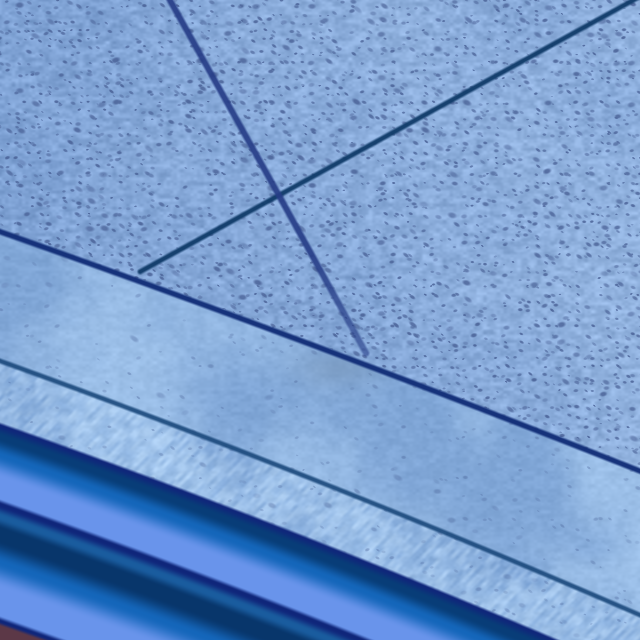
Give the GLSL for this texture, as a WebGL 1 fragment shader.

```glsl
precision highp float;
// Pale blue speckled stone slab crossed by two scored joints, with a sloping
// rim and glossy blue mouldings below. Gently bent curves place the bands;
// jittered cells make the pits and value noise mottles the surface.
uniform vec2 u_resolution;

float hash(vec2 p) {
  p = fract(p * vec2(0.1031, 0.1137));
  p += dot(p, p.yx + 33.33);
  return fract((p.x + p.y) * p.x * 7.13);
}

float noise(vec2 p) {
  vec2 i = floor(p), f = fract(p);
  f = f * f * (3.0 - 2.0 * f);
  return mix(mix(hash(i), hash(i + vec2(1, 0)), f.x),
             mix(hash(i + vec2(0, 1)), hash(i + vec2(1, 1)), f.x), f.y);
}

float fbm(vec2 p) {
  float sum = 0.0, amp = 0.53;
  for (int i = 0; i < 4; i++) {
    sum += amp * noise(p);
    p = p * 2.03 + 17.3;
    amp *= 0.5;
  }
  return sum;
}

float segment(vec2 p, vec2 a, vec2 b) {
  vec2 ab = b - a;
  return length(p - a - ab * clamp(dot(p - a, ab) / dot(ab, ab), 0.0, 1.0));
}

// Signed height above a gently bent, descending edge
float above(vec2 p, float start, float slope, float bend) {
  return (p.y - start + slope * p.x + bend * p.x * p.x) * 0.93;
}

float stroke(float d, float halfWidth) {
  return 1.0 - smoothstep(halfWidth - 0.0025, halfWidth + 0.0025, abs(d));
}

// Small tilted pits, one candidate per jittered cell
float pits(vec2 p, float density) {
  float sum = 0.0;
  for (int i = 0; i < 3; i++) {
    float k = float(i);
    vec2 q = p * (46.0 + 17.0 * k) + k * 31.7;
    vec2 cell = floor(q);
    vec2 jitter = vec2(hash(cell + 3.1), hash(cell + 41.7));
    vec2 v = fract(q) - 0.3 - 0.4 * jitter;
    v.y += v.x * (jitter.x - 0.3) * 0.8;
    float size = 0.14 + 0.16 * hash(cell + 77.3);
    float present = step(1.0 - density, hash(cell + 19.9));
    float pit = 1.0 - smoothstep(size * 0.35, size * 1.15, length(v * vec2(0.8, 1.2)));
    sum = max(sum, pit * present * (0.4 + 0.6 * jitter.y));
  }
  return sum;
}

vec3 slab(vec2 p, float rim, float lip) {
  float field = smoothstep(-0.004, 0.006, rim);
  float cloud = fbm(p * 5.0 + 4.0);
  float grain = noise(p * vec2(95.0, 150.0)) - 0.5;
  float fine = noise(p * vec2(190.0, 240.0) + 9.0) - 0.5;
  vec3 stone = mix(vec3(0.49, 0.63, 0.83), vec3(0.57, 0.70, 0.875),
                   clamp(0.15 + 0.65 * p.x + 0.9 * (cloud - 0.4), 0.0, 1.0));
  vec3 border = mix(vec3(0.50, 0.65, 0.84), vec3(0.61, 0.75, 0.91),
                    smoothstep(0.25, 0.65, cloud));
  vec3 col = mix(border, stone, field);
  col += (grain * 0.10 + fine * 0.06) * mix(0.45, 1.0, field);
  // Diagonal streaks on the narrow lip
  float streak = noise(vec2(p.x + p.y, p.y - p.x) * vec2(45.0, 130.0)) - 0.4;
  col += streak * vec3(0.14, 0.12, 0.08) * (1.0 - smoothstep(-0.004, 0.004, lip));
  float pit = pits(p, mix(0.07, 0.36, field)) * mix(0.35, 0.8, field);
  col = mix(col, vec3(0.27, 0.36, 0.57), pit);
  // Faint stain where the joint meets the rim
  float stain = exp(-dot((p - vec2(0.53, 0.425)) * vec2(15.0, 32.0),
                         (p - vec2(0.53, 0.425)) * vec2(15.0, 32.0)));
  return mix(col, vec3(0.49, 0.60, 0.72), stain * 0.45 * (1.0 - field));
}

// Glossy profile, by depth below the slab
vec3 moulding(float d) {
  vec3 navy = vec3(0.06, 0.15, 0.48), deep = vec3(0.03, 0.24, 0.47);
  vec3 blue = vec3(0.08, 0.40, 0.73), pale = vec3(0.41, 0.58, 0.92);
  vec3 col = mix(navy, deep, smoothstep(0.002, 0.018, d));
  col = mix(col, blue, smoothstep(0.022, 0.046, d));
  col = mix(col, pale, smoothstep(0.046, 0.078, d));
  col = mix(col, navy, smoothstep(0.109, 0.117, d));
  col = mix(col, vec3(0.10, 0.36, 0.62), smoothstep(0.119, 0.134, d));
  col = mix(col, vec3(0.03, 0.21, 0.42), smoothstep(0.137, 0.153, d));
  col = mix(col, blue, smoothstep(0.170, 0.202, d));
  col = mix(col, pale, smoothstep(0.202, 0.238, d));
  col = mix(col, navy, smoothstep(0.279, 0.287, d));
  return mix(col, vec3(0.36, 0.22, 0.28), smoothstep(0.288, 0.295, d));
}

void main() {
  vec2 p = gl_FragCoord.xy / u_resolution;
  float rim = above(p, 0.638, 0.352, 0.022);
  float lip = above(p, 0.436, 0.360, 0.037);
  float base = above(p, 0.3385, 0.350, 0.044);
  vec3 col = slab(p, rim, lip);

  // Scored joints and rim grooves
  float rising = segment(p, vec2(0.219, 0.5755), vec2(1.01, 1.011));
  col = mix(col, vec3(0.06, 0.23, 0.41), 0.95 * stroke(rising, 0.0038));
  float falling = min(segment(p, vec2(0.262, 1.006), vec2(0.434, 0.698)),
                      segment(p, vec2(0.434, 0.698), vec2(0.572, 0.448)));
  float fade = mix(0.6, 0.92, smoothstep(0.44, 0.62, p.y));
  col = mix(col, vec3(0.15, 0.24, 0.53), fade * stroke(falling, 0.0048));
  col = mix(col, vec3(0.06, 0.17, 0.46), 0.95 * stroke(rim, 0.0042));
  col = mix(col, vec3(0.10, 0.28, 0.48), 0.9 * stroke(lip, 0.0036));

  col = mix(moulding(-base), col, smoothstep(-0.003, 0.003, base));
  gl_FragColor = vec4(clamp(col, 0.0, 1.0), 1.0);
}
```
